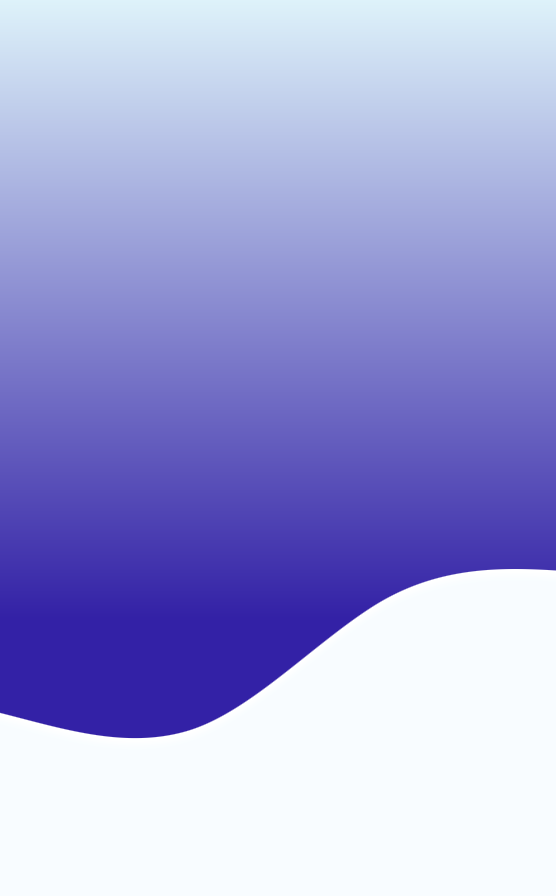
Give the GLSL for this background, as a Shadertoy shader.

```glsl
// A pale-to-indigo vertical gradient above a smooth, near-white wave.

const vec3 SKY_TOP     = vec3(0.87, 0.95, 0.98);
const vec3 SKY_BOTTOM  = vec3(0.20, 0.13, 0.65);
const vec3 WAVE_COLOR  = vec3(0.973, 0.99, 1.0);
const vec3 RIM_COLOR   = vec3(1.0);
const float SKY_END    = 0.31;   // height where the gradient turns flat
const float RIM_DEPTH  = 0.014;  // fade depth of the white rim

// Wave knots, evenly spaced across the width: heights and slopes per span
const vec4 KNOT_HEIGHT = vec4(0.2044, 0.1836, 0.3216, 0.3633);
const vec4 KNOT_SLOPE  = vec4(-0.052, 0.058, 0.134, -0.013);

// Cubic Hermite curve through the knots
float waveHeight(float x) {
    float s = clamp(x, 0.0, 1.0) * 3.0;
    int i = min(int(s), 2);
    float t = s - float(i);
    float u = 1.0 - t;
    float heights = mix(KNOT_HEIGHT[i], KNOT_HEIGHT[i + 1], t * t * (3.0 - 2.0 * t));
    return heights + t * u * (u * KNOT_SLOPE[i] - t * KNOT_SLOPE[i + 1]);
}

void mainImage(out vec4 fragColor, in vec2 fragCoord) {
    vec2 uv = fragCoord / iResolution.xy;

    // Sky gradient
    float skyMix = clamp((uv.y - SKY_END) / (1.0 - SKY_END), 0.0, 1.0);
    vec3 color = mix(SKY_BOTTOM, SKY_TOP, skyMix);

    // Wave body with a soft white rim
    float depth = waveHeight(uv.x) - uv.y;
    vec3 wave = mix(RIM_COLOR, WAVE_COLOR, smoothstep(0.0, RIM_DEPTH, depth));
    float coverage = clamp(0.5 + depth / fwidth(depth), 0.0, 1.0);
    color = mix(color, wave, coverage);

    fragColor = vec4(color, 1.0);
}
```
